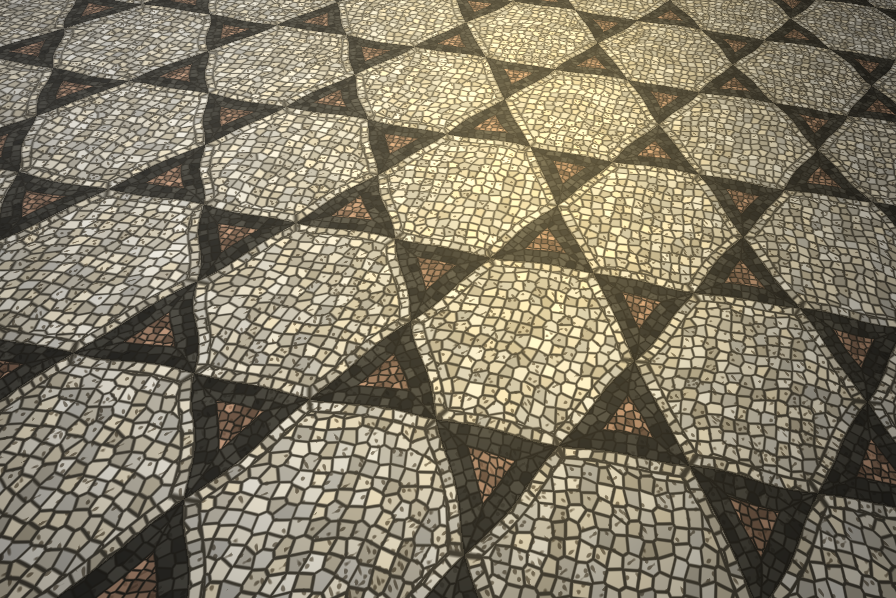
Reproduce this pattern procedurally as a Shadertoy shader.

```glsl
#define TILE 0.055
#define JOINT 0.0052
#define BAND 0.086
#define CELL_JITTER 0.5
#define WOBBLE 0.010
#define PITTING 0.30
#define STONE_LIGHT vec3(0.82, 0.81, 0.78)
#define STONE_DARK vec3(0.225, 0.22, 0.20)
#define STONE_PINK vec3(0.57, 0.45, 0.37)
#define MORTAR vec3(0.25, 0.235, 0.20)
#define LAMP vec3(0.17, 0.145, 0.085)

const float HEIGHT = 0.8660254; // of a unit equilateral triangle

vec2 hash2(vec2 p) {
    vec3 a = fract(p.xyx * vec3(0.1031, 0.1030, 0.0973));
    a += dot(a, a.yzx + 33.33);
    return fract((a.xx + a.yz) * a.zy);
}

vec2 stoneCentre(vec2 cell) {
    return cell + 0.5 + CELL_JITTER * (hash2(cell) - 0.5);
}

// x: distance to the cell border, y: distance to its centre, zw: random pair
vec4 cellular(vec2 p) {
    vec2 base = floor(p), nearest = vec2(0.0), id = base;
    float best = 9.0, border = 9.0;
    for (int k = 0; k < 9; k++) {
        vec2 cell = base + vec2(k % 3 - 1, k / 3 - 1);
        vec2 r = stoneCentre(cell) - p;
        if (dot(r, r) < best) {
            best = dot(r, r);
            nearest = r;
            id = cell;
        }
    }
    for (int k = 0; k < 9; k++) {
        vec2 r = stoneCentre(base + vec2(k % 3 - 1, k / 3 - 1)) - p;
        vec2 across = r - nearest;
        if (dot(across, across) > 1e-5)
            border = min(border, dot(0.5 * (r + nearest), normalize(across)));
    }
    return vec4(border, sqrt(best), hash2(id + 71.0));
}

// Lattice coordinates on the floor seen in perspective
vec2 screenToFloor(vec2 p) {
    mat3 floorToScreen = mat3(0.381, -0.0805, -0.020,
                              0.4766, 0.3589, 0.230,
                              0.5071, 0.3246, 0.965);
    vec3 h = inverse(floorToScreen) * vec3(p, 1.0);
    return h.xy / h.z;
}

void mainImage(out vec4 fragColor, in vec2 fragCoord) {
    vec2 p = fragCoord / iResolution.y;
    vec2 uv = screenToFloor(p);

    // Hand-laid irregularity
    uv += WOBBLE * (sin(6.1 * uv.yx + vec2(0.4, 2.1)) + 0.7 * sin(13.7 * uv.yx + vec2(3.0, 1.2)));
    vec2 pos = vec2(uv.x + 0.5 * uv.y, HEIGHT * uv.y);
    float pixel = 0.6 * length(fwidth(pos));

    // Hexagons and triangles between three families of lines
    vec2 cell = floor(uv), f = uv - cell;
    float sum = f.x + f.y;
    vec3 gaps = HEIGHT * vec3(min(f, 1.0 - f), abs(abs(sum - 1.0) - 0.5));
    float edge = min(gaps.x, min(gaps.y, gaps.z));
    float second = max(min(gaps.x, gaps.y), min(max(gaps.x, gaps.y), gaps.z));
    bool inTriangle = abs(sum - 1.0) > 0.5;

    // Distance run along the nearest line
    float side = 2.0, run = 0.5 * (uv.x - uv.y);
    if (edge == gaps.x) { side = 0.0; run = uv.y + 0.5 * uv.x; }
    else if (edge == gaps.y) { side = 1.0; run = uv.x + 0.5 * uv.y; }

    // Border courses follow the lines; the fields are laid in bent rows
    float bandWidth = inTriangle ? BAND : TILE * 0.85;
    bool course = edge < bandWidth;
    float size = inTriangle ? (course ? BAND * 0.5 : 0.034) : (course ? bandWidth : TILE);
    vec2 bend = 0.018 * sin(4.3 * pos.yx + vec2(1.0, 2.6)) + 0.006 * sin(15.0 * pos.yx);
    vec2 rows = (pos + bend) / size;
    if (course) {
        float kind = inTriangle ? sign(sum - 1.0) + 2.0 : 0.0;
        rows = vec2(run, edge) / size;
        rows += vec2(57.0 * dot(cell, vec2(1.0, 7.0)), 20.0 * (side + 4.0 * kind));
    }
    vec4 stone = cellular(rows);

    // Mortar between stones, courses and mitred corners
    float gap = min(stone.x * size, min(edge, abs(edge - bandWidth)));
    if (course) gap = min(gap, 0.5 * (second - edge));
    float joint = JOINT * (inTriangle ? 0.65 : 1.0) * (0.8 + 0.4 * stone.w);
    float face = smoothstep(joint - pixel, joint + pixel, gap);

    // Stone colours
    vec3 paint = STONE_LIGHT * mix(0.78, 1.10, stone.z);
    paint *= mix(vec3(1.0), vec3(1.0, 0.96, 0.87), stone.w);
    if (inTriangle) {
        paint = (course ? STONE_DARK : STONE_PINK) * mix(0.65, 1.3, stone.z);
    }

    // Chips and stains, denser in some areas
    vec4 pit = cellular(pos * 44.0 + 0.3 * sin(pos.yx * 90.0));
    float decay = 0.5 + 0.25 * (sin(3.7 * pos.x + 2.0 * pos.y) + sin(5.3 * pos.y - 2.9 * pos.x));
    float worn = step(1.0 - PITTING * (0.3 + decay), pit.z);
    worn *= 1.0 - smoothstep(0.16, 0.48, pit.y + 0.1 * sin(190.0 * pos.x + 150.0 * pos.y));
    paint = mix(paint, paint * vec3(0.48, 0.45, 0.40), worn * (inTriangle ? 0.35 : 0.85));

    vec3 bed = MORTAR * (inTriangle ? 0.55 : 1.0);
    vec3 color = mix(bed, paint, face);

    // Lamp glare and falling light towards the corners
    vec2 toLamp = (p - vec2(0.93, 0.76)) * vec2(2.6, 1.7);
    float glow = exp(-dot(toLamp, toLamp));
    float falloff = smoothstep(0.3, 1.05, length((p - vec2(0.62, 0.55)) * vec2(1.0, 1.1)));
    float haze = 0.07 * smoothstep(0.35, 0.9, p.y) * (1.0 - smoothstep(0.8, 1.5, p.x));
    color = color * (1.0 - 0.36 * falloff) + haze;
    color = color * mix(vec3(1.0), vec3(1.06, 1.02, 0.88), glow) + LAMP * glow;
    fragColor = vec4(clamp(color, 0.0, 1.0), 1.0);
}
```
